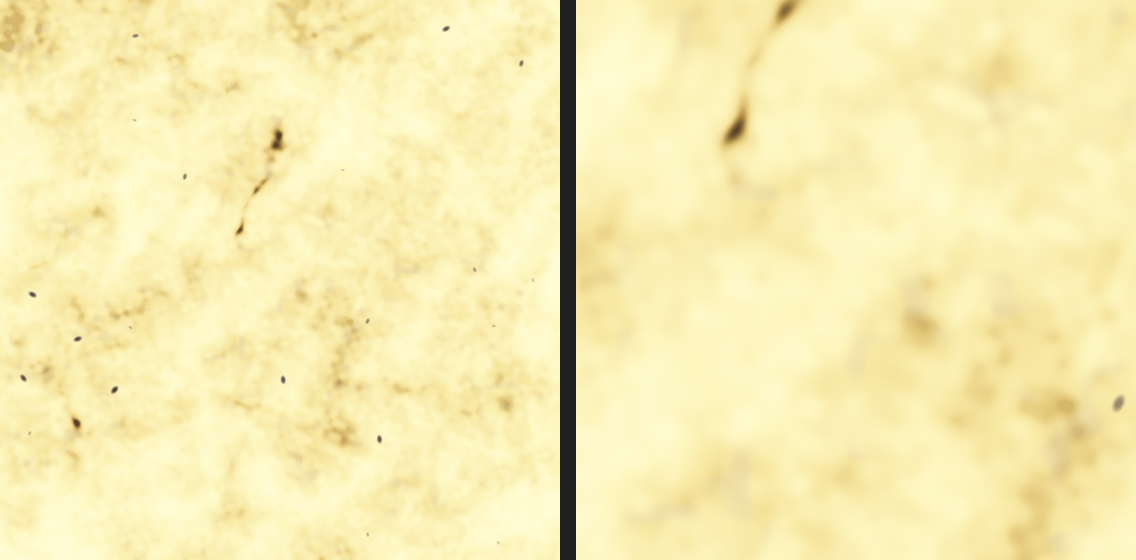
Left: the whole. Right: its middle third, enlarged.
Write a Shadertoy shader that draws this texture.

```glsl
// Aged cream surface with ochre mottling, smudged brown veins and tiny specks.
// Layered value noise gives a stain depth; wobbling streaks deepen it, and the
// depth is then looked up in a ramp running from pale cream to dark umber.

const int TONES = 7;
const vec3 RAMP[TONES] = vec3[TONES](
    vec3(1.00, 0.98, 0.80), vec3(0.99, 0.96, 0.74), vec3(0.98, 0.93, 0.68),
    vec3(0.96, 0.89, 0.61), vec3(0.88, 0.77, 0.46), vec3(0.66, 0.53, 0.26),
    vec3(0.34, 0.25, 0.17));
const vec3 BLEACH = vec3(0.0, 0.008, 0.04);   // extra light in the palest spots
const vec3 MAUVE = vec3(0.84, 0.77, 0.66);    // greyish bloom in stained areas
const vec3 SPECK_COLOR = vec3(0.27, 0.19, 0.20);

const float STAIN_MEAN = 1.22;
const float PATCH_GAIN = 1.65;
const float BLOTCH_GAIN = 1.35;
const float MOTTLE_GAIN = 1.10;
const float GRAIN_GAIN = 0.85;

const int VEINS = 7;
const int STRONG_VEINS = 2;
const float VEIN_HALF_LENGTH = 0.13;
const float VEIN_WOBBLE = 0.016;
const float SPECK_CELLS = 11.0;
const float SPECK_CHANCE = 0.16;

float hash(vec2 p) {
    vec3 q = fract(vec3(p.xyx) * 0.1031);
    q += dot(q, q.yzx + 33.33);
    return fract((q.x + q.y) * q.z);
}

// Smooth value noise from -1 to 1
float noise(vec2 p) {
    vec2 i = floor(p), f = fract(p);
    f = f * f * (3.0 - 2.0 * f);
    float low = mix(hash(i), hash(i + vec2(1, 0)), f.x);
    float high = mix(hash(i + vec2(0, 1)), hash(i + vec2(1, 1)), f.x);
    return 2.0 * mix(low, high, f.y) - 1.0;
}

vec2 turn(vec2 p, float a) {
    float c = cos(a), s = sin(a);
    return vec2(c * p.x - s * p.y, s * p.x + c * p.y);
}

// Cloudy mottling, with grain that strengthens where the stain is deep
float mottling(vec2 p) {
    vec2 q = p + 0.02 * vec2(noise(p * 11.0 + 3.0), noise(p * 11.0 + 47.0));
    float cloud = PATCH_GAIN * noise(turn(q, 0.2) * vec2(6.5, 4.5) + 17.0)
                + BLOTCH_GAIN * noise(turn(q, 0.6) * vec2(16.0, 13.0) + 61.0);
    float fine = MOTTLE_GAIN * noise(turn(q, 1.1) * 36.0 + 90.0)
               + GRAIN_GAIN * noise(turn(p, 0.4) * 85.0 + 130.0);
    return STAIN_MEAN + cloud + fine * clamp(0.8 + 0.18 * cloud, 0.35, 1.3);
}

// Streaks that widen and fade upwards; the strong ones end in a dark knot
float veins(vec2 p) {
    vec2 wobble = vec2(noise(p * 13.0 + 7.0), noise(p * 13.0 + 29.0))
                + 0.4 * vec2(noise(p * 45.0), noise(p * 45.0 + 71.0));
    vec2 q = p + VEIN_WOBBLE * wobble;
    float broken = 0.68 + 0.4 * noise(p * 24.0 + 11.0) + 0.3 * noise(p * 70.0);
    float depth = 0.0;
    for (int i = 0; i < VEINS; i++) {
        float n = float(i);
        bool strong = i < STRONG_VEINS;
        vec2 center = fract(vec2(0.47 + 0.61 * n,
                                 0.70 + 0.63 * n + 0.17 * n * (n - 1.0)));
        float angle = 1.2 + 0.95 * n;
        vec2 local = turn(q - center, -angle);
        float along = local.x / VEIN_HALF_LENGTH;
        float width = mix(0.007, 0.019, smoothstep(-1.0, 1.0, along));
        float core = exp(-local.y * local.y / (width * width));
        float fade = 1.0 - smoothstep(0.55, 1.15, abs(along));
        depth += (strong ? 3.1 : 1.6) * core * fade * max(broken, 0.0);
        if (strong) {
            vec2 knot = (local + vec2(0.85 * VEIN_HALF_LENGTH, 0.0))
                      / vec2(0.026, 0.011);
            depth += 3.2 * exp(-dot(knot, knot)) * (0.6 + 0.4 * broken);
        }
    }
    return depth;
}

// Sparse soft dots, one candidate in each cell; a few are nearly black
float specks(vec2 p) {
    vec2 cell = floor(p * SPECK_CELLS);
    vec2 spot = 0.2 + 0.6 * vec2(hash(cell + 5.0), hash(cell + 37.0));
    vec2 d = (fract(p * SPECK_CELLS) - spot) / SPECK_CELLS;
    d = turn(d, 6.3 * hash(cell + 59.0)) * vec2(0.75, 1.25);
    float size = hash(cell + 83.0);
    float radius = mix(0.003, 0.007, size * size);
    float dot1 = 1.0 - smoothstep(0.25 * radius, 1.2 * radius, length(d));
    float present = step(hash(cell + 101.0), SPECK_CHANCE);
    return present * dot1 * mix(0.25, 0.95, size * size);
}

vec3 stainColor(float depth) {
    vec3 color = RAMP[0] + BLEACH * clamp(-depth, 0.0, 1.0);
    for (int k = 1; k < TONES; k++)
        color = mix(color, RAMP[k], clamp(depth - float(k - 1), 0.0, 1.0));
    return color;
}

void mainImage(out vec4 fragColor, in vec2 fragCoord) {
    vec2 p = fragCoord / iResolution.y;
    float depth = min(mottling(p), 4.2) + veins(p);
    vec3 color = stainColor(depth);

    // Mauve bloom and dark specks
    float bloom = smoothstep(0.25, 0.9, noise(p * 58.0 + 211.0))
                * smoothstep(1.0, 3.0, depth);
    color = mix(color, MAUVE, 0.3 * bloom);
    color = mix(color, SPECK_COLOR, specks(p));
    fragColor = vec4(color, 1.0);
}
```
